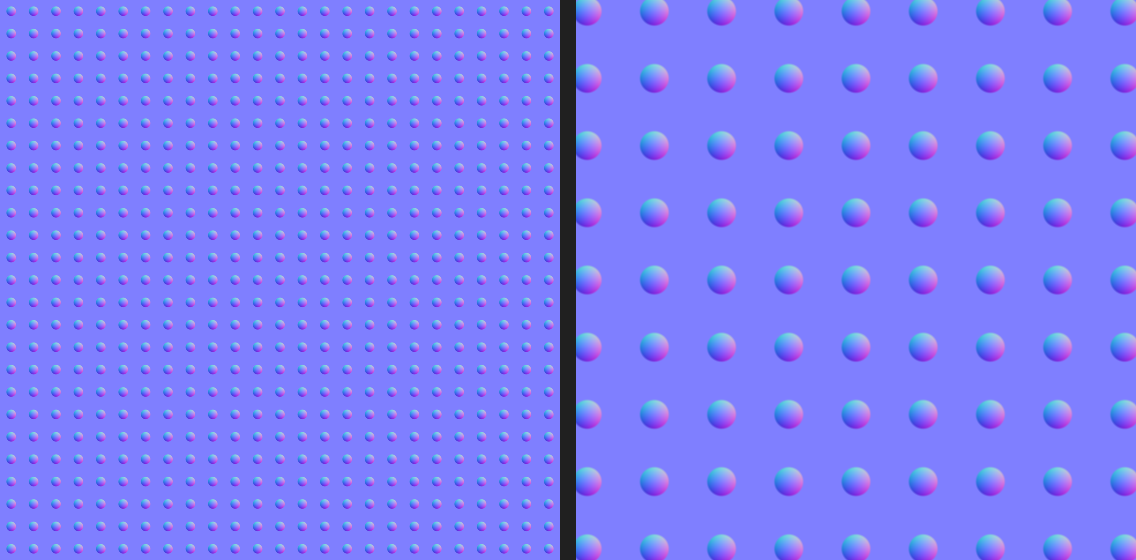
Left: the whole. Right: its middle third, enlarged.
Reproduce this texture map procedurally as a three.js fragment shader.

```glsl
// Tangent-space normal map of a flat sheet studded with small round domes.
// A 25 by 25 grid of cells each holds one centred spherical cap; its slope
// grows linearly from the middle to the rim and is packed into RGB.
varying vec2 vUv;

// Unit normal of a spherical cap; offset is 0 at the centre, length 1 at the rim
vec3 domeNormal(vec2 offset) {
  vec2 tilt = 0.74 * offset / max(length(offset), 1.0);
  return vec3(tilt, sqrt(1.0 - dot(tilt, tilt)));
}

void main() {
  // Whole number of cells, so opposite edges join
  vec2 cell = fract(vUv * 25.0) - 0.5;
  float radius = 0.212;

  // Dome coverage with a softened rim
  float coverage = 1.0 - smoothstep(-0.022, 0.022, length(cell) - radius);

  // Pack both normals into colour, then blend across the rim
  vec3 flatColor = vec3(0.498, 0.498, 1.0);
  vec3 domeColor = domeNormal(cell / radius) * 0.5 + 0.498;
  gl_FragColor = vec4(mix(flatColor, domeColor, coverage), 1.0);
}
```
